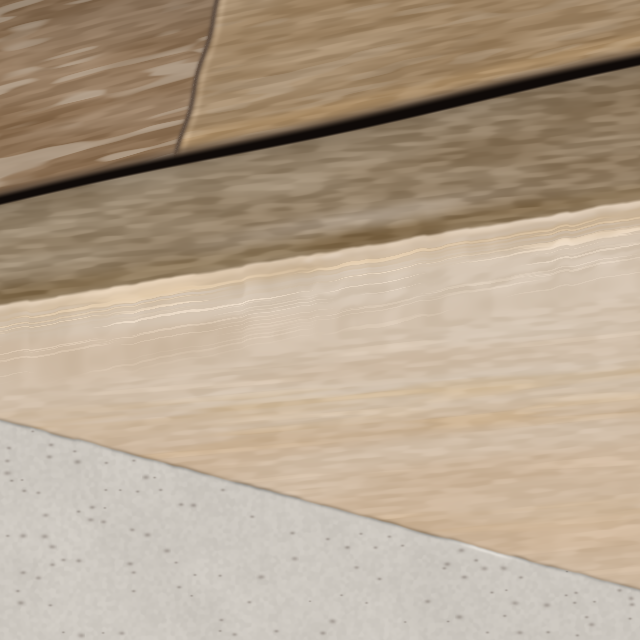
Reproduce this texture procedurally as a three.js fragment shader.

```glsl
// Pale oak stair boards with a dark joint, above a speckled stone floor.
varying vec2 vUv;

float hash(vec2 p) {
  return fract(sin(dot(p, vec2(127.1, 311.7))) * 43758.55);
}

// Soft cellular noise: nearby cells blend their random tones.
float cells(vec2 p) {
  vec2 base = floor(p);
  float tone = 0.0, total = 0.0;
  for (int j = -1; j <= 1; j++) {
    for (int i = -1; i <= 1; i++) {
      vec2 id = base + vec2(float(i), float(j));
      vec2 site = id + 0.15 + 0.7 * vec2(hash(id), hash(id + 37.0));
      float weight = exp(-5.0 * dot(p - site, p - site));
      tone += weight * hash(id + 71.0);
      total += weight;
    }
  }
  return tone / total;
}

// Stretched along the fibre direction, centred on zero.
float grain(vec2 p, float slope, vec2 scale) {
  return cells(vec2(p.x, p.y - slope * p.x) * scale) - 0.5;
}

float band(float d, float width) {
  return exp(-d * d / (width * width));
}

vec3 upperBoards(vec2 p, float aboveGap) {
  float seam = p.x - 0.280 - 0.268 * (p.y - 0.772) - 0.002 * sin(p.y * 55.0);
  float right = smoothstep(-0.003, 0.003, seam);
  float slope = mix(0.25, 0.20, right);
  float broad = grain(p, slope, vec2(5.0, 42.0));
  float fine = grain(p + 3.0, slope, vec2(24.0, 190.0));
  vec3 wood = mix(vec3(0.56, 0.455, 0.35), vec3(0.615, 0.515, 0.395), right);
  wood += broad * vec3(0.09, 0.10, 0.11) + fine * 0.10;

  // Limed pores, strongest on the left board
  float pores = smoothstep(0.12, 0.38, grain(p + 8.0, slope, vec2(13.0, 105.0)));
  wood = mix(wood, vec3(0.74, 0.68, 0.61), pores * mix(0.65, 0.25, right));
  wood *= 1.0 - 0.10 * smoothstep(0.88, 1.0, p.y) * (1.0 - right);

  // Rounded lower edge and butt joint
  wood += vec3(0.06, 0.045, 0.02) * band(aboveGap - 0.032, 0.011) * right;
  wood = mix(wood, vec3(0.33, 0.27, 0.23), 0.8 * band(seam, 0.0045) * smoothstep(0.0, 0.02, aboveGap));
  return wood + 0.06 * band(seam - 0.011, 0.005);
}

vec3 riser(vec2 p, float aboveEdge, float belowGap) {
  float broad = grain(p, 0.12, vec2(6.0, 40.0));
  float fine = grain(p + 5.0, 0.10, vec2(26.0, 150.0));
  vec3 wood = mix(vec3(0.59, 0.52, 0.425), vec3(0.555, 0.475, 0.375), p.x);
  wood += broad * vec3(0.09, 0.10, 0.11) + fine * 0.13;
  wood += vec3(0.09, 0.10, 0.12) * band(aboveEdge - 0.045, 0.014) * band(p.x - 0.56, 0.2);
  wood -= vec3(0.04, 0.05, 0.07) * band(aboveEdge - 0.012, 0.016);
  return wood * (1.0 - 0.22 * exp(-belowGap * 45.0));
}

vec3 tread(vec2 p, float belowEdge) {
  float along = p.y - 0.09 * p.x;
  float slope = mix(0.09, 0.15, smoothstep(0.15, 0.0, belowEdge));
  float broad = grain(p, slope, vec2(3.0, 28.0));
  float fine = grain(p + 2.0, slope, vec2(30.0, 150.0));
  float streak = grain(p + 9.0, slope, vec2(6.0, 120.0));
  vec3 wood = mix(vec3(0.80, 0.71, 0.61), vec3(0.815, 0.745, 0.665), smoothstep(0.2, 0.42, p.y));
  wood += broad * vec3(0.03, 0.05, 0.07) + fine * vec3(0.055, 0.06, 0.07);

  // Honey-coloured fibres and a warm front edge
  float honey = band(along - 0.33, 0.018) + 0.7 * band(along - 0.28, 0.018)
              + 0.5 * band(along - 0.12, 0.018) + 0.8 * band(belowEdge - 0.022, 0.024);
  wood -= honey * (0.6 + 1.4 * streak) * vec3(0.025, 0.05, 0.095);
  wood += smoothstep(0.14, 0.4, streak) * 0.07 * (0.4 + band(belowEdge - 0.04, 0.04));
  return wood + 0.05 * band(belowEdge - 0.004, 0.005);
}

vec3 stoneFloor(vec2 p) {
  vec3 stone = vec3(0.80, 0.78, 0.75) + 0.025 * (cells(p * 14.0) - 0.5);
  stone += 0.035 * (cells(p * 150.0) - 0.5);

  // Sparse dark specks at two sizes
  for (int layer = 0; layer < 2; layer++) {
    float density = 22.0 + 23.0 * float(layer);
    vec2 id = floor(p * density) + 90.0 * float(layer);
    vec2 site = 0.25 + 0.5 * vec2(hash(id + 4.0), hash(id + 19.0));
    vec2 offset = (fract(p * density) - site) / density;
    float radius = mix(0.0015, 0.0042, hash(id + 51.0));
    float speck = exp(-dot(offset, offset * vec2(0.6, 1.4)) / (radius * radius));
    stone -= speck * step(0.76, hash(id)) * vec3(0.14, 0.15, 0.15);
  }
  return stone;
}

void main() {
  vec2 p = vUv;
  float gap = p.y - 0.687 - 0.218 * p.x - 0.002 * sin(p.x * 9.0);
  float nose = p.y - 0.522 - 0.165 * p.x - 0.004 * (cells(vec2(p.x * 45.0, 2.0)) - 0.5);
  float rim = p.y - 0.345 + 0.267 * p.x - 0.003 * (cells(vec2(p.x * 40.0, 7.0)) - 0.5);

  vec3 color = mix(stoneFloor(p), tread(p, -nose), smoothstep(-0.002, 0.002, rim));
  color -= vec3(0.15, 0.14, 0.13) * band(rim, 0.0035) * (0.5 + cells(vec2(p.x * 30.0, 3.0)));
  color += 0.12 * band(rim + 0.003, 0.003) * band(p.x - 0.76, 0.05);
  color = mix(color, riser(p, nose, max(-gap, 0.0)), smoothstep(-0.003, 0.003, nose));
  color = mix(color, upperBoards(p, gap), smoothstep(-0.002, 0.002, gap));

  // Shadowed joint: crisp below, softened by the bevel above
  float thickness = 0.006 + 0.003 * band(p.x - 0.68, 0.3);
  float shade = smoothstep(-thickness - 0.003, -thickness + 0.002, gap);
  color = mix(color, vec3(0.33, 0.27, 0.22), 0.75 * shade * (1.0 - smoothstep(0.008, 0.024, gap)));
  color = mix(color, vec3(0.06, 0.04, 0.03), shade * (1.0 - smoothstep(0.002, thickness + 0.007, gap)));
  gl_FragColor = vec4(color, 1.0);
}
```
